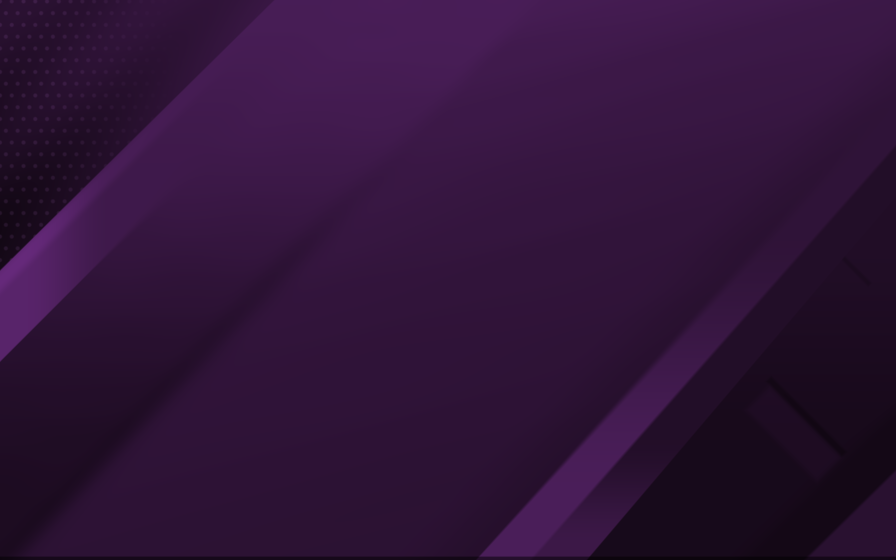
Give the GLSL for this background, as a Shadertoy shader.

```glsl
// Dark violet backdrop of layered diagonal panels with glowing bands and a dotted corner.

float hash(vec2 p) {
    return fract(sin(dot(p, vec2(127.1, 311.7))) * 43758.5453);
}

float valueNoise(vec2 p) {
    vec2 cell = floor(p);
    vec2 f = fract(p);
    f = f * f * (3.0 - 2.0 * f);
    float low = mix(hash(cell), hash(cell + vec2(1.0, 0.0)), f.x);
    float high = mix(hash(cell + vec2(0.0, 1.0)), hash(cell + 1.0), f.x);
    return mix(low, high, f.y);
}

// Signed distance to the line a-b, positive to the right of its direction
float side(vec2 p, vec2 a, vec2 b) {
    vec2 dir = normalize(b - a);
    return dot(p - a, vec2(dir.y, -dir.x));
}

float cover(float dist, float blur) {
    return smoothstep(-blur, blur, dist);
}

// Soft box in coordinates turned by 45 degrees
float slantedBox(vec2 p, vec2 center, vec2 halfSize, float blur) {
    vec2 q = p - center;
    q = abs(vec2(q.x + q.y, q.x - q.y) * 0.7071) - halfSize;
    return 1.0 - cover(max(q.x, q.y), blur);
}

// Violet hue scaled by its red level
vec3 violet(float level) {
    return level * vec3(1.0, 0.405, 1.23) - vec3(0.0, 0.0, 0.009);
}

vec3 cornerPanel(vec2 p, float edge, float aa) {
    float level = 0.075 + 0.075 * smoothstep(0.5, 1.0, p.y) + 0.13 * p.x;
    level += 0.012 * sin(edge * 38.0 + 1.0);

    // Staggered dots fade away from the left border
    const float pitch = 0.021;
    vec2 grid = p / pitch;
    grid.x += 0.5 * mod(floor(grid.y), 2.0);
    float dotDist = length(fract(grid) - 0.5) * pitch;
    float dots = 1.0 - cover(dotDist - 0.0035, aa);
    float fade = 1.0 - smoothstep(0.05, 0.34, p.x);
    return violet(level) + dots * fade * vec3(0.075, 0.05, 0.085);
}

vec3 leftPanel(vec2 p) {
    float level = mix(0.115, 0.285, smoothstep(0.08, 1.02, p.y));
    return violet(level + 0.006 * (valueNoise(p * vec2(9.0, 22.0)) - 0.5));
}

vec3 leftBand(vec2 p, float edge) {
    float level = mix(0.245, 0.28, smoothstep(0.7, 1.0, p.y));
    level += 0.10 * (1.0 - smoothstep(0.04, 0.2, p.x));
    float rim = 1.0 - smoothstep(0.004, 0.022, abs(edge - 0.014));
    level += 0.05 * rim * (1.0 - smoothstep(0.1, 0.45, p.x));
    return violet(level);
}

vec3 centerPanel(vec2 p, float rightEdge) {
    // Slanted falloff broken up by long brush streaks
    float depth = 1.0 - p.y + 0.27 * p.x;
    float streaks = valueNoise(vec2(p.x * 2.5 + p.y, depth * 24.0)) - 0.5;
    depth += 0.06 * streaks;
    float level = mix(0.29, 0.235, smoothstep(0.12, 0.48, depth));
    level -= 0.045 * smoothstep(0.38, 0.8, depth);
    level -= 0.02 * smoothstep(0.7, 1.15, depth);
    level -= 0.022 * smoothstep(-0.12, 0.0, rightEdge);
    return violet(level);
}

vec3 rightBand(vec2 p, float split, float aa) {
    float bright = mix(0.29, 0.185, smoothstep(0.12, 0.6, p.y));
    float dim = mix(0.235, 0.135, smoothstep(0.02, 0.22, p.y));
    return violet(mix(bright, dim, cover(split, aa * 2.0)));
}

vec3 lowerPanel(vec2 p, float corner, float aa) {
    float level = mix(0.092, 0.13, smoothstep(0.2, 0.6, p.y));
    level += 0.024 * slantedBox(p, vec2(1.417, 0.225), vec2(0.03, 0.09), 0.008);
    level -= 0.025 * slantedBox(p, vec2(1.44, 0.256), vec2(0.006, 0.095), 0.004);
    level -= 0.02 * slantedBox(p, vec2(1.525, 0.52), vec2(0.004, 0.04), 0.003);
    level -= 0.015 * cover(corner + 0.08, 0.02);
    return violet(mix(level, 0.16, cover(corner, aa * 2.0)));
}

void mainImage(out vec4 fragColor, in vec2 fragCoord) {
    vec2 p = fragCoord / iResolution.y;
    p.x *= 1.6 * iResolution.y / iResolution.x;
    float aa = 1.0 / iResolution.y;

    // Diagonal boundaries from left to right
    float cornerEdge = side(p, vec2(0.0, 0.517), vec2(0.49, 1.0));
    float bandEdge = side(p, vec2(0.0, 0.354), vec2(0.646, 1.0));
    float foldEdge = side(p, vec2(0.02, 0.0), vec2(0.78, 0.81));
    float rightEdge = side(p, vec2(0.85, 0.0), vec2(1.6, 0.823));
    float splitEdge = side(p, vec2(0.948, 0.0), vec2(1.6, 0.74));
    float lowerEdge = side(p, vec2(1.048, 0.0), vec2(1.6, 0.65));
    float lastEdge = side(p, vec2(1.437, 0.0), vec2(1.6, 0.16));

    // Layers, with the left band melting into its panel near the top
    vec3 color = cornerPanel(p, cornerEdge, aa);
    color = mix(color, leftBand(p, cornerEdge), cover(cornerEdge, aa));
    float melt = mix(aa, 0.05, smoothstep(0.5, 0.9, p.y));
    color = mix(color, leftPanel(p), cover(bandEdge, melt));
    float crease = exp(-pow(foldEdge / 0.025, 2.0)) * (1.0 - smoothstep(0.5, 0.8, p.y));
    color = mix(color, centerPanel(p, rightEdge), cover(foldEdge, 0.022));
    color *= 1.0 - 0.14 * crease;
    color = mix(color, rightBand(p, splitEdge, aa), cover(rightEdge, mix(aa, 0.02, p.y)));
    color = mix(color, lowerPanel(p, lastEdge, aa), cover(lowerEdge, aa));

    // Dark rim along the bottom
    color *= mix(0.5, 1.0, cover(p.y - 0.006, aa));
    fragColor = vec4(color, 1.0);
}
```
